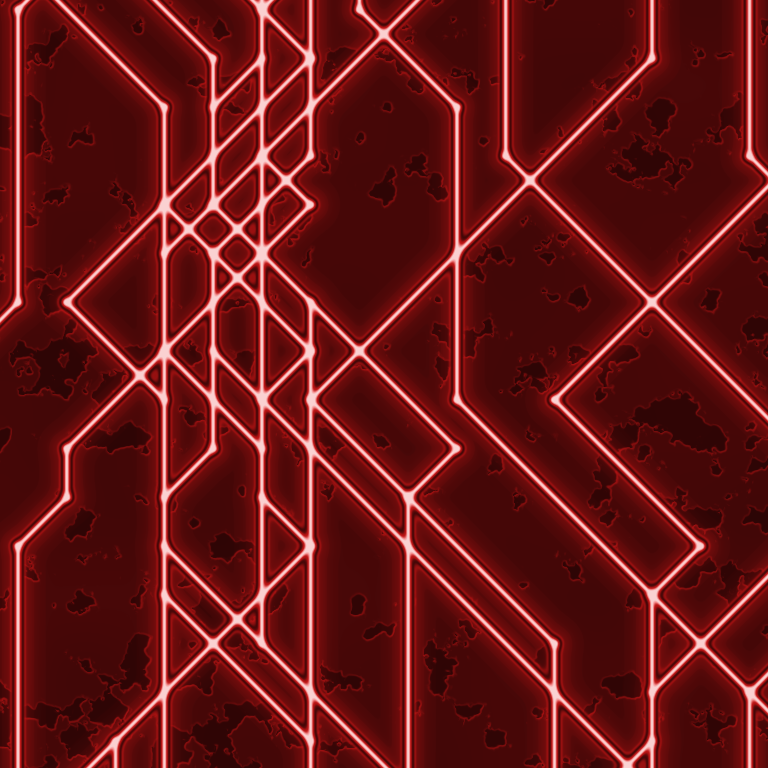
This pattern is drawn by a WebGL 2 fragment shader. Its source:

```glsl
#version 300 es
precision highp float;
// Glowing red circuit-like seams, vertical and diagonal, over dark scuffed panels.

uniform vec2 u_resolution;
out vec4 fragColor;

// Seam lattice
const float CELL = 0.0635;         // lattice step, as a share of the canvas
const vec2 LATTICE_SHIFT = vec2(-0.37, 0.45);
const int PATHS = 22;
const int ROWS = 18;
const float PATH_GAP = 1.27;       // mean columns between paths
const float MARGIN = 6.0;          // columns started outside the canvas
const float TURN_CHANCE = 0.43;
const float VERTICAL_CHANCE = 0.52;
const float JOINT_BLEND = 0.009;   // fillet size where seams meet
const float SEED = 17.0;

// Seam profile: distances from the centre line
const float PALE_EDGE = 0.0013;
const float ROSE_EDGE = 0.0025;
const float FLANK_EDGE = 0.0043;
const float GROOVE = 0.0064;
const float ECHO = 0.0094;
const float GLOW_REACH = 0.019;
const float BEVEL_EDGE = 0.036;

// Scuffs
const float SCUFF_SCALE = 28.0;
const float SCUFF_RIM = 0.0016;

// Colours
const vec3 RED = vec3(1.0, 0.105, 0.105);
const vec3 FLANK = vec3(0.73, 0.08, 0.08);
const vec3 ROSE = vec3(0.95, 0.52, 0.52);
const vec3 PALE = vec3(0.98, 0.82, 0.82);
const float PANEL_LEVEL = 0.265;

float hash(vec2 p) {
    vec3 q = fract(p.xyx * 0.1031);
    q += dot(q, q.yzx + 33.33);
    return fract((q.x + q.y) * q.z);
}

float noise(vec2 p) {
    vec2 i = floor(p), f = fract(p);
    f = f * f * (3.0 - 2.0 * f);
    vec2 x = vec2(1.0, 0.0);
    return mix(mix(hash(i), hash(i + x), f.x),
               mix(hash(i + x.yx), hash(i + x.xx), f.x), f.y);
}

float fbm(vec2 p) {
    float sum = 0.0, gain = 0.53;
    for (int i = 0; i < 4; i++) {
        sum += gain * noise(p);
        p = mat2(1.6, 1.2, -1.2, 1.6) * p + 7.3;
        gain *= 0.5;
    }
    return sum;
}

float smoothMin(float a, float b, float k) {
    float h = max(k - abs(a - b), 0.0) / k;
    return min(a, b) - 0.25 * h * h * k;
}

float segment(vec2 p, vec2 a, vec2 along) {
    p -= a;
    return length(p - along * clamp(dot(p, along) / dot(along, along), 0.0, 1.0));
}

// Distance to paths that climb the lattice, each step straight or diagonal.
// One minimum per direction, so only real bends and junctions are filleted.
float seamDistance(vec2 uv) {
    vec2 p = uv / CELL + LATTICE_SHIFT;
    vec3 nearest = vec3(9.0);
    for (int i = 0; i < PATHS; i++) {
        float path = float(i) + SEED;
        float column = floor(float(i) * PATH_GAP + hash(vec2(path, 91.0))) - MARGIN;
        float lean = 0.0;
        for (int j = 0; j < ROWS; j++) {
            float row = float(j) - 1.0;
            if (hash(vec2(path * 3.0, row + 40.0)) < TURN_CHANCE) {
                float pick = hash(vec2(row + 70.0, path * 5.0));
                lean = pick < VERTICAL_CHANCE ? 0.0
                     : sign(pick - 0.5 * (1.0 + VERTICAL_CHANCE));
            }
            if (abs(p.y - row - 0.5) < 1.6) {
                float d = segment(p, vec2(column, row), vec2(lean, 1.0));
                if (lean == 0.0) nearest.x = min(nearest.x, d);
                else if (lean < 0.0) nearest.y = min(nearest.y, d);
                else nearest.z = min(nearest.z, d);
            }
            column += lean;
        }
    }
    nearest *= CELL;
    return smoothMin(smoothMin(nearest.x, nearest.y, JOINT_BLEND), nearest.z, JOINT_BLEND);
}

float bump(float x, float width) { return exp(-x * x / (width * width)); }

float within(float edge, float d) {
    float soft = max(0.001, 0.7 / u_resolution.y);
    return 1.0 - smoothstep(edge - soft, edge + soft, d);
}

// Dark pits with an embossed rim, gathered in patches: x darkens, y lightens.
vec2 scuffs(vec2 uv) {
    const vec2 STEP = vec2(0.0015, 0.0);
    float h = fbm(uv * SCUFF_SCALE);
    vec2 slope = vec2(fbm((uv + STEP) * SCUFF_SCALE), fbm((uv + STEP.yx) * SCUFF_SCALE)) - h;
    slope /= STEP.x;
    float patchiness = smoothstep(0.5, 0.85, noise(uv * 5.0 + 3.7));
    float d = (h - mix(0.70, 0.57, patchiness)) / max(length(slope), 3.0);
    float lit = 0.5 + 0.5 * dot(slope, vec2(-0.6, 0.8)) / max(length(slope), 0.01);
    return vec2(smoothstep(0.0, 0.002, d), bump(d, SCUFF_RIM) * (0.3 + 0.7 * lit));
}

void main() {
    vec2 uv = gl_FragCoord.xy / u_resolution;
    float d = seamDistance(uv);

    // Panels, with glow and bevels that follow the seams
    float level = PANEL_LEVEL + 0.03 * (noise(uv * 9.0) - 0.4);
    level += 0.17 * bump(d, GLOW_REACH) + 0.02 * within(BEVEL_EDGE, d) + 0.025 * within(0.021, d);
    vec2 scuff = scuffs(uv) * smoothstep(0.006, 0.014, d);
    level = level * (1.0 - 0.32 * scuff.x) + 0.22 * scuff.y;
    level += 0.15 * bump(d - ECHO, 0.0015) - 0.2 * bump(d - GROOVE, 0.0014);

    // Bright seam core
    vec3 color = RED * level;
    color = mix(color, FLANK, within(FLANK_EDGE, d));
    color = mix(color, ROSE, within(ROSE_EDGE, d));
    color = mix(color, PALE, within(PALE_EDGE, d));
    fragColor = vec4(color, 1.0);
}
```
